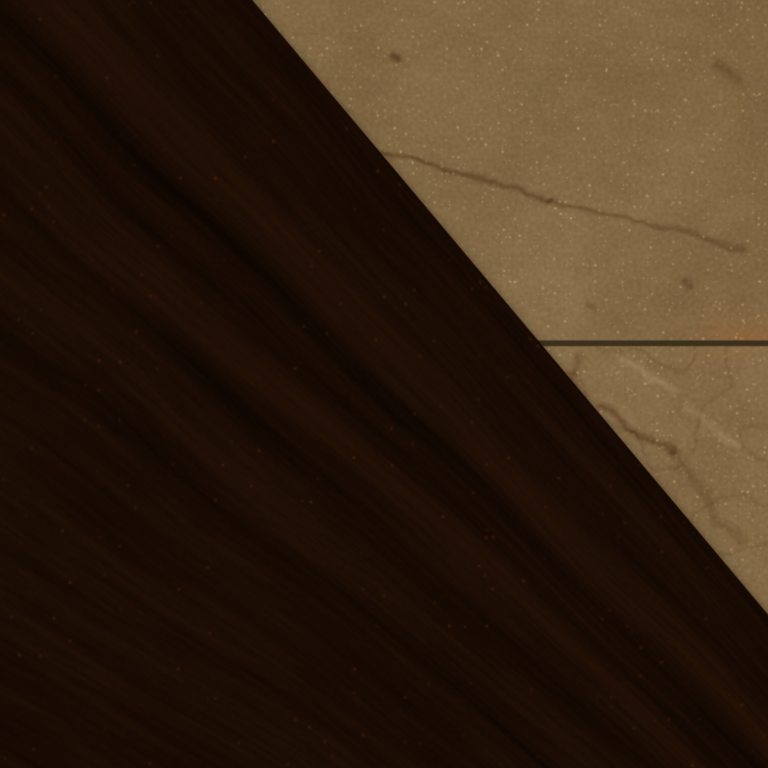
Write a Shadertoy shader that draws this texture.

```glsl
// A dark wooden board lies diagonally over pale stone tiles with one grout line.
// Wood grain is gradient noise stretched along a fan of straight lines;
// the stone mixes cloudy noise, warped vein segments and scattered flecks.

#define WOOD_DARK vec3(0.068, 0.030, 0.008)
#define WOOD_LIGHT vec3(0.155, 0.073, 0.025)
#define STONE_DARK vec3(0.455, 0.355, 0.225)
#define STONE_LIGHT vec3(0.555, 0.455, 0.310)
#define VEIN_COLOR vec3(0.33, 0.215, 0.115)
#define GROUT_COLOR vec3(0.20, 0.165, 0.095)
#define GROUT_Y 0.553
#define GROUT_HALF 0.0034
#define EDGE_NORMAL vec2(0.766, 0.643)
#define EDGE_OFFSET 0.8945
#define GRAIN_FAN 0.48

float hash(vec2 p) {
    vec3 q = fract(vec3(p.xyx) * 0.1031);
    q += dot(q, q.yzx + 33.33);
    return fract((q.x + q.y) * q.z);
}

float gradientDot(vec2 cell, vec2 offset) {
    float angle = 6.2832 * hash(cell);
    return dot(vec2(cos(angle), sin(angle)), offset);
}

float gradientNoise(vec2 p) {
    vec2 i = floor(p), f = p - i;
    vec2 u = f * f * f * (f * (f * 6.0 - 15.0) + 10.0);
    vec2 e = vec2(1, 0);
    return 1.4 * mix(
        mix(gradientDot(i, f), gradientDot(i + e.xy, f - e.xy), u.x),
        mix(gradientDot(i + e.yx, f - e.yx), gradientDot(i + e.xx, f - e.xx), u.x), u.y);
}

float fbm(vec2 p) {
    float sum = 0.0, amp = 0.5;
    for (int i = 0; i < 4; i++) {
        sum += amp * gradientNoise(p);
        p = mat2(1.6, 1.2, -1.2, 1.6) * p + 7.3;
        amp *= 0.5;
    }
    return sum;
}

// Soft bump of a given centre and half width
float band(float x, float centre, float width) {
    float t = (x - centre) / width;
    return exp(-t * t);
}

float vein(vec2 p, vec2 a, vec2 b, float width) {
    vec2 ab = b - a;
    float t = clamp(dot(p - a, ab) / dot(ab, ab), 0.0, 1.0);
    return band(length(p - a - ab * t), 0.0, width);
}

// One random dot in some of the cells of a grid
float flecks(vec2 p, float scale, float amount) {
    vec2 cell = floor(p * scale), f = fract(p * scale);
    vec2 centre = 0.3 + 0.4 * vec2(hash(cell + 11.0), hash(cell + 37.0));
    float strength = hash(cell + 71.0);
    return step(1.0 - amount, hash(cell)) * strength * band(length(f - centre), 0.0, 0.24);
}

vec3 wood(vec2 uv) {
    float depth = 1.0 - uv.y;
    float across = (depth - uv.x) / (1.0 - GRAIN_FAN * uv.x);
    float along = uv.x + 0.7 * depth;
    float s = across + 0.022 * gradientNoise(vec2(along * 2.5, across * 4.0));

    // Broad light and dark stripes
    float tone = 0.36 + 0.36 * band(s, -0.065, 0.045) + 0.26 * band(s, 0.18, 0.055)
        + 0.20 * band(s, 0.36, 0.04) + 0.12 * band(s, 0.72, 0.08);
    tone -= 0.34 * band(s, 0.022, 0.027) + 0.20 * band(s, 0.095, 0.018)
        + 0.28 * band(s, 0.255, 0.022) + 0.26 * band(s, 0.43, 0.016)
        + 0.12 * band(s, 0.88, 0.03) + 0.20 * band(across, -0.39, 0.06);

    // Fine fibres, then short pores
    tone += 0.22 * gradientNoise(vec2(along * 2.0, s * 22.0));
    tone += 0.20 * gradientNoise(vec2(along * 4.0 + 5.0, s * 70.0));
    tone += 0.13 * gradientNoise(vec2(along * 14.0, s * 170.0));
    tone += 0.08 * gradientNoise(uv * 160.0);
    vec3 col = mix(WOOD_DARK, WOOD_LIGHT, clamp(tone, -0.2, 1.2));
    return col + vec3(0.12, 0.045, 0.015) * flecks(uv, 105.0, 0.035);
}

vec3 stone(vec2 uv) {
    vec2 warp = vec2(fbm(uv * 14.0), fbm(uv * 14.0 + 31.0));
    vec2 p = uv + 0.022 * warp;
    float lower = 1.0 - step(GROUT_Y, uv.y);
    float cloud = 0.53 + 0.5 * fbm(uv * 5.0 + 3.0) + 0.25 * fbm(uv * vec2(22.0, 34.0));
    cloud -= 0.20 * smoothstep(0.78, 1.0, uv.x) * smoothstep(0.6, 0.95, uv.y);
    vec3 col = mix(STONE_DARK, STONE_LIGHT, clamp(cloud + 0.1 * lower, 0.0, 1.0));

    // Long vein of the upper tile and dark marks
    float marks = 0.55 * vein(p, vec2(0.50, 0.802), vec2(0.71, 0.742), 0.0045)
        + 0.42 * vein(p, vec2(0.71, 0.742), vec2(0.965, 0.681), 0.0040);
    marks += 0.75 * vein(uv, vec2(0.512, 0.927), vec2(0.518, 0.924), 0.005)
        + 0.45 * vein(p, vec2(0.889, 0.637), vec2(0.898, 0.627), 0.006)
        + 0.35 * vein(p, vec2(0.770, 0.606), vec2(0.776, 0.600), 0.005)
        + 0.35 * vein(p, vec2(0.930, 0.912), vec2(0.950, 0.898), 0.009);

    // Crossing veins of the lower tile
    float ridge = band(gradientNoise(mat2(5.0, 9.0, 9.0, -5.0) * p), 0.0, 0.045);
    marks += lower * (0.16 * ridge + 0.55 * vein(p, vec2(0.785, 0.465), vec2(0.875, 0.412), 0.006)
        + 0.35 * vein(p, vec2(0.755, 0.535), vec2(0.747, 0.495), 0.007)
        + 0.28 * vein(p, vec2(0.875, 0.412), vec2(0.960, 0.300), 0.006));
    col = mix(col, VEIN_COLOR, clamp(marks, 0.0, 0.8));
    float pale = vein(p, vec2(0.805, 0.530), vec2(0.870, 0.495), 0.005)
        + vein(p, vec2(0.885, 0.473), vec2(0.965, 0.412), 0.005);
    col += 0.055 * lower * pale;

    // Rusty stain at the joint, mineral flecks and fine texture
    col += vec3(0.035, -0.015, -0.025) * band(length((p - vec2(0.97, 0.565)) * vec2(0.5, 1.6)), 0.0, 0.035);
    col += vec3(0.15, 0.14, 0.09) * (flecks(uv, 135.0, 0.13) + 0.6 * flecks(uv + 0.37, 190.0, 0.15));
    return col + 0.024 * gradientNoise(uv * 170.0);
}

void mainImage(out vec4 fragColor, in vec2 fragCoord) {
    vec2 uv = fragCoord / iResolution.xy;
    float pixel = 1.0 / iResolution.y;

    // Tiles and joint
    vec3 col = stone(uv);
    float joint = abs(uv.y - GROUT_Y) - GROUT_HALF;
    col = mix(col, GROUT_COLOR, 0.9 * (1.0 - smoothstep(-pixel, 1.5 * pixel, joint)));

    // Board with a thin contact shadow
    float edge = dot(uv, EDGE_NORMAL) - EDGE_OFFSET;
    col *= 1.0 - 0.22 * exp(-max(edge, 0.0) / 0.004);
    col = mix(wood(uv), col, smoothstep(-pixel, pixel, edge));
    fragColor = vec4(clamp(col, 0.0, 1.0), 1.0);
}
```
